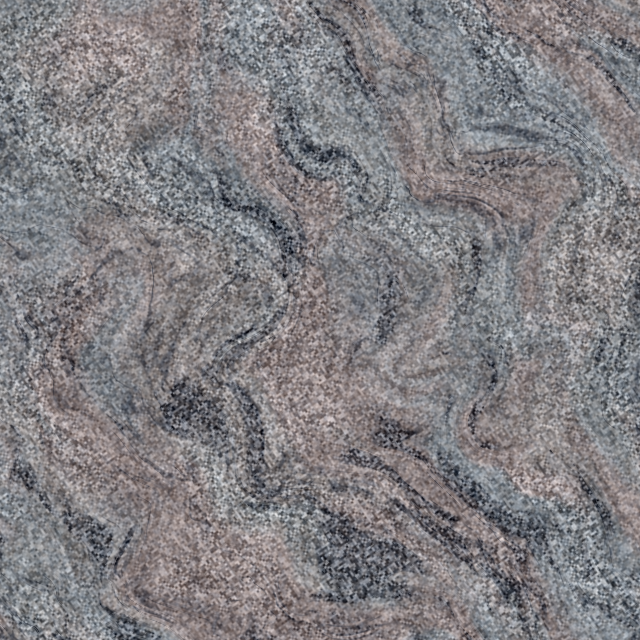
Give the GLSL for this texture, as a Shadertoy shader.

```glsl
const vec3 ROSE = vec3(0.556, 0.512, 0.512);
const vec3 SLATE = vec3(0.510, 0.532, 0.556);
const vec3 ASH = vec3(0.540, 0.545, 0.548);
const vec3 INK = vec3(0.170, 0.185, 0.230);
const vec3 PALE = vec3(0.770, 0.790, 0.810);

const float STREAK_ANGLE = -0.98;
const float SWIRL_SCALE = 3.0;
const float SWIRL_AMOUNT = 0.30;
const float CURL_SCALE = 10.0;
const float CURL_AMOUNT = 0.075;
const float FRAY_SCALE = 36.0;
const float FRAY_AMOUNT = 0.014;
const float BAND_CONTRAST = 0.14;
const float FIBER_CONTRAST = 0.26;
const float VEIN_DEPTH = 0.52;
const float PATCH_DEPTH = 0.50;
const float GRAIN_SCALE = 285.0;
const float GRAIN_CALM = 0.36;
const float GRAIN_ROUGH = 0.68;

float hash(vec2 cell) {
    vec3 p = fract(vec3(cell.xyx) * 0.1031);
    p += dot(p, p.yzx + 33.33);
    return fract((p.x + p.y) * p.z);
}

float noise(vec2 p) {
    vec2 cell = floor(p);
    vec2 f = fract(p);
    f = f * f * (3.0 - 2.0 * f);
    float low = mix(hash(cell), hash(cell + vec2(1, 0)), f.x);
    float high = mix(hash(cell + vec2(0, 1)), hash(cell + vec2(1, 1)), f.x);
    return mix(low, high, f.y);
}

mat2 rotation(float angle) {
    float c = cos(angle), s = sin(angle);
    return mat2(c, -s, s, c);
}

float fbm(vec2 p, int octaves) {
    float sum = 0.0, total = 0.0, weight = 0.5;
    for (int i = 0; i < octaves; i++) {
        sum += weight * noise(p);
        total += weight;
        weight *= 0.5;
        p = p * 2.03 + vec2(17.3, 9.1);
    }
    return sum / total;
}

vec2 warp(vec2 p) {
    return vec2(fbm(p + 11.0, 3), fbm(p + vec2(47.0, 83.0), 3)) - 0.5;
}

// Thin lines where the noise crosses its middle value
float vein(vec2 p, float width) {
    return 1.0 - smoothstep(0.0, width, abs(fbm(p, 3) - 0.5));
}

void mainImage(out vec4 fragColor, in vec2 fragCoord) {
    vec2 uv = fragCoord / iResolution.y;

    // Folded, frayed flow, with x running along the streaks
    vec2 flow = uv + SWIRL_AMOUNT * warp(uv * SWIRL_SCALE);
    flow += CURL_AMOUNT * warp(flow * CURL_SCALE);
    flow += FRAY_AMOUNT * warp(flow * FRAY_SCALE);
    vec2 streak = rotation(STREAK_ANGLE) * flow + 20.0;

    // Mineral zones
    float rose = smoothstep(0.32, 0.64, fbm(streak * vec2(5.0, 14.0), 5));
    float ash = smoothstep(0.48, 0.68, fbm(streak * vec2(4.0, 12.0) + 60.0, 4));
    float rough = smoothstep(0.38, 0.66, fbm(streak * vec2(6.0, 13.0) + 130.0, 5));
    rough *= 1.0 - 0.3 * rose;
    vec3 color = mix(mix(SLATE, ROSE, rose), ASH, 0.5 * ash);

    // Bands and fibers
    float band = fbm(streak * vec2(10.0, 32.0) + 210.0, 4) - 0.5;
    float fiber = fbm(streak * vec2(28.0, 85.0) + 310.0, 3) - 0.5;
    color += BAND_CONTRAST * band + FIBER_CONTRAST * fiber;

    // Dark wisps and veins
    float shade = fbm(streak * vec2(9.0, 24.0) + 420.0, 5);
    float torn = fbm(streak * vec2(34.0, 85.0) + 510.0, 3);
    float patches = smoothstep(0.60, 0.76, shade + 0.35 * (torn - 0.5));
    float veinZone = smoothstep(0.42, 0.62, fbm(streak * vec2(5.0, 10.0) + 620.0, 3));
    float veins = max(vein(streak * vec2(6.0, 18.0) + 710.0, 0.045),
                      0.75 * vein(streak * vec2(13.0, 34.0) + 810.0, 0.055));
    veins *= smoothstep(0.30, 0.60, torn);
    color = mix(color, INK, PATCH_DEPTH * patches);
    color = mix(color, INK, VEIN_DEPTH * veins * veinZone);

    // Crystal grain and pale flecks
    vec2 grainPoint = rotation(0.6) * uv * GRAIN_SCALE + 400.0;
    vec2 coarsePoint = rotation(1.3) * uv * GRAIN_SCALE * 0.6 + 490.0;
    float grain = 0.80 * noise(grainPoint) + 0.20 * noise(coarsePoint) - 0.5;
    float coarse = max(rough, patches);
    color += mix(GRAIN_CALM, GRAIN_ROUGH, coarse) * grain;
    float fleck = smoothstep(0.70, 0.92, noise(grainPoint * 0.85 + 170.0));
    color = mix(color, PALE, 0.30 * fleck * coarse);

    // Faint warm and cool tint between grains
    float tint = noise(coarsePoint + 260.0) - 0.5;
    color += 0.03 * tint * vec3(1.0, 0.0, -1.0);

    fragColor = vec4(clamp(color, 0.0, 1.0), 1.0);
}
```
